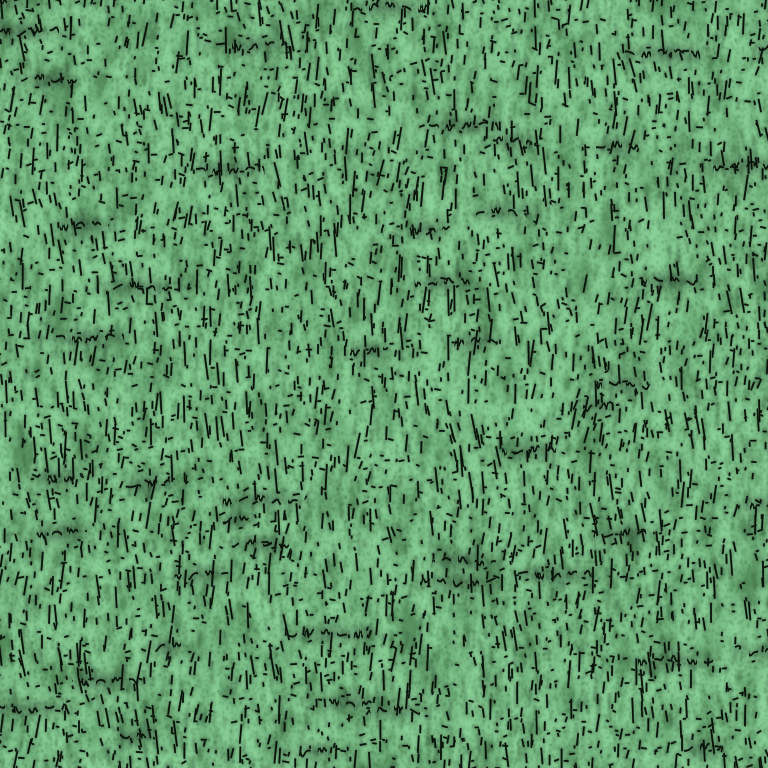
Reproduce this texture procedurally as a Shadertoy shader.

```glsl
// Mottled green bark covered in short, dark, mostly upright dashes.

const vec3 MINT = vec3(0.52, 0.80, 0.575);
const vec3 MOSS = vec3(0.34, 0.57, 0.375);
const vec3 INK  = vec3(0.035, 0.07, 0.035);
const float HALF_TURN = 3.14159;

vec2 hash2(vec2 p) {
    vec3 q = fract(p.xyx * vec3(0.1031, 0.1030, 0.0973));
    q += dot(q, q.yzx + 33.33);
    return fract((q.xx + q.yz) * q.zy);
}

// Smooth cellular noise: soft blobs, one per jittered cell.
float blobs(vec2 p, float seed) {
    vec2 cell = floor(p);
    float sum = 0.0;
    for (int y = -1; y <= 1; y++)
    for (int x = -1; x <= 1; x++) {
        vec2 id = cell + vec2(x, y);
        vec2 away = p - id - hash2(id + seed);
        float weight = 2.0 * hash2(id + seed + 51.0).x;
        sum += weight * exp(-5.0 * dot(away, away));
    }
    return sum;
}

// Slow drift of the grain direction, in radians.
float grainLean(vec2 p) {
    return 0.10 * sin(23.0 * p.x + 3.0 * sin(11.0 * p.y))
         + 0.08 * sin(31.0 * p.y + 17.0 * p.x);
}

// Slow variation in how tightly the dashes are packed.
float crowding(vec2 p) {
    return 0.6 * sin(29.0 * p.x + 2.0 * sin(37.0 * p.y))
         * sin(43.0 * p.y + 2.0 * sin(19.0 * p.x));
}

float segmentDistance(vec2 p, vec2 direction, float halfLength) {
    float along = clamp(dot(p, direction), -halfLength, halfLength);
    return length(p - along * direction);
}

// Distance to the nearest dash of one scattered layer.
float dashes(vec2 p, vec2 size, vec2 halfLengths, float angle,
             float spread, float share, float seed) {
    vec2 cell = floor(p / size);
    float nearest = 1.0;
    for (int y = -1; y <= 1; y++)
    for (int x = -1; x <= 1; x++) {
        vec2 id = cell + vec2(x, y);
        vec2 center = (id + hash2(id + seed)) * size;
        vec2 shape = hash2(id + seed + 17.0);
        float chance = hash2(id + seed + 43.0).x;
        if (chance > share * (1.0 + 0.5 * crowding(center))) continue;
        float turn = angle + grainLean(center) + spread * (shape.x - 0.5);
        float halfLength = mix(halfLengths.x, halfLengths.y, shape.y * shape.y);
        vec2 direction = vec2(sin(turn), cos(turn));
        nearest = min(nearest, segmentDistance(p - center, direction, halfLength));
    }
    return nearest;
}

// Horizontal creases: x is the soft shade, y the distance to a broken squiggle.
vec2 creases(vec2 p, vec2 size, float share, float seed) {
    vec2 cell = floor(p / size);
    vec2 result = vec2(0.0, 1.0);
    for (int y = -1; y <= 1; y++)
    for (int x = -1; x <= 1; x++) {
        vec2 id = cell + vec2(x, y);
        vec2 shape = hash2(id + seed + 29.0);
        if (hash2(id + seed + 71.0).x > share) continue;
        vec2 q = p - (id + hash2(id + seed)) * size;
        float reach = mix(0.02, 0.055, shape.x);
        vec2 spot = q / vec2(reach, 0.013);
        result.x = max(result.x, exp(-dot(spot, spot)));

        float sway = 170.0 * q.x + 6.0 * shape.y;
        float phase = 650.0 * q.x + 2.5 * sin(sway);
        float height = mix(0.0012, 0.0032, 0.5 + 0.5 * sin(0.6 * sway));
        float slope = height * (650.0 + 425.0 * cos(sway)) * cos(phase);
        float bend = 0.003 * sin(80.0 * q.x + 9.0 * shape.y);
        float line = abs(q.y - bend - height * sin(phase)) / sqrt(1.0 + slope * slope);
        float gap = 0.003 * smoothstep(0.1, 0.5, sin(293.0 * q.x + 20.0 * shape.x));
        result.y = min(result.y, max(line + gap, abs(q.x) - reach));
    }
    return result;
}

void mainImage(out vec4 fragColor, in vec2 fragCoord) {
    vec2 p = fragCoord / iResolution.y;
    float soft = max(0.0009, 0.5 / iResolution.y);

    // Mottled ground, stretched along the grain
    float tone = 1.2 - 0.32 * blobs(p * vec2(38.0, 17.0), 3.0)
                     - 0.28 * blobs(p * vec2(100.0, 48.0), 37.0)
                     - 0.22 * blobs(p * vec2(240.0, 190.0), 83.0);
    vec3 color = mix(MOSS, MINT, clamp(tone, 0.0, 1.1));

    // Faint sunken dashes and shaded creases
    float ghost = dashes(p, vec2(0.018, 0.032), vec2(0.004, 0.014), 0.0, 0.3, 0.6, 7.0);
    vec2 crease = creases(p, vec2(0.16, 0.085), 0.6, 11.0);
    color *= 1.0 - 0.13 * smoothstep(0.005, 0.0, ghost);
    color *= 1.0 - 0.24 * crease.x;

    // Ink: long strokes, short strokes, cross ticks and squiggles
    float ink = dashes(p, vec2(0.013, 0.036), vec2(0.005, 0.017), 0.0, 0.22, 0.52, 19.0);
    ink = min(ink, dashes(p, vec2(0.012, 0.016), vec2(0.001, 0.006), 0.0, 0.5, 0.36, 61.0));
    ink = min(ink, dashes(p, vec2(0.014, 0.012), vec2(0.001, 0.0035),
                          0.5 * HALF_TURN, 0.9, 0.21, 97.0));
    ink = min(ink, crease.y);
    color *= 1.0 - 0.28 * exp(-ink / 0.0028);
    color = mix(color, INK, 1.0 - smoothstep(0.0012 - soft, 0.0012 + soft, ink));

    fragColor = vec4(color, 1.0);
}
```
